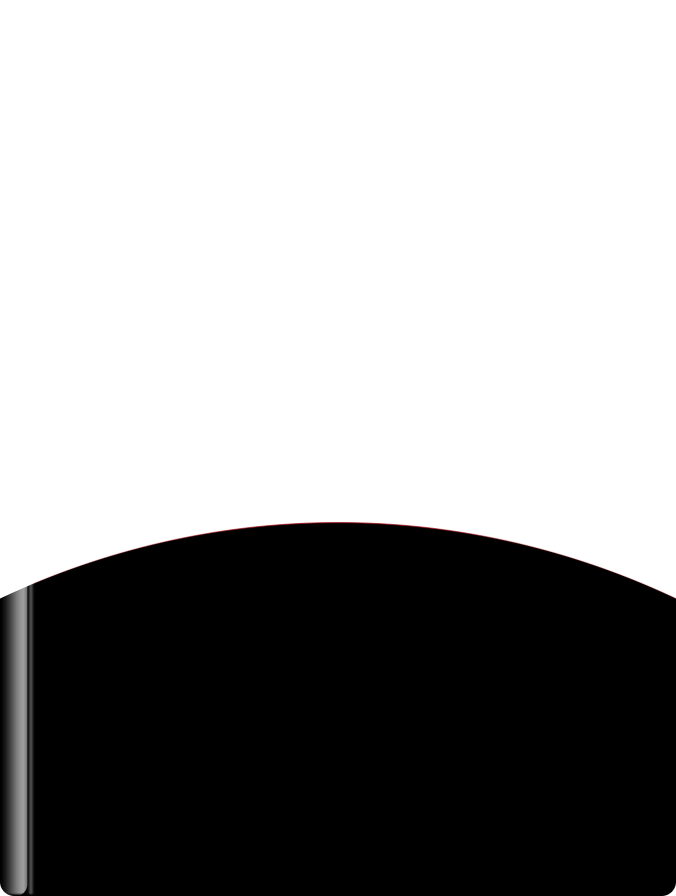
Write a WebGL 2 fragment shader that draws this background.

```glsl
#version 300 es
precision highp float;

#define ARC_TOP 0.4167
#define ARC_RADIUS 0.882
#define CORNER_RADIUS 0.016
#define BAR_WIDTH 0.0305
#define BAR_CORNER 0.013
#define BAR_LIGHT 0.62
#define STRIP_CENTER 0.0345
#define STRIP_WIDTH 0.0025
#define STRIP_LIGHT 0.30
#define RIM_WIDTH 0.0013
#define RIM_COLOR vec3(0.62, 0.0, 0.03)

uniform vec2 u_resolution;
out vec4 outColor;

float roundedBox(vec2 p, vec2 halfSize, float radius) {
    vec2 q = abs(p) - halfSize + radius;
    return length(max(q, 0.0)) + min(max(q.x, q.y), 0.0) - radius;
}

// Antialiased coverage of a signed distance, negative inside
float coverage(float d) {
    return clamp(0.5 - d * u_resolution.y, 0.0, 1.0);
}

void main() {
    vec2 p = gl_FragCoord.xy / u_resolution.y;
    float width = u_resolution.x / u_resolution.y;

    // Dark panel: broad dome above, rounded corners below
    vec2 domeCenter = vec2(0.5 * width, ARC_TOP - ARC_RADIUS);
    float dome = length(p - domeCenter) - ARC_RADIUS;
    float frame = roundedBox(p - vec2(0.5 * width, 0.5), vec2(0.5 * width, 0.5), CORNER_RADIUS);
    float panel = max(dome, p.y < 0.5 ? frame : -1.0);

    // Metallic bar along the left side
    float across = p.x / BAR_WIDTH;
    float sheen = BAR_LIGHT * smoothstep(-0.05, 0.9, across);
    sheen *= 1.0 - 0.25 * smoothstep(0.85, 1.0, across);
    sheen *= smoothstep(0.0, 0.0035, p.x);
    float bar = roundedBox(p - vec2(0.5 * BAR_WIDTH, 0.5), vec2(0.5 * BAR_WIDTH, 0.5), BAR_CORNER);
    float tone = sheen * coverage(bar);

    // Narrow reflected strip beside the bar
    float offset = (p.x - STRIP_CENTER) / STRIP_WIDTH;
    tone += STRIP_LIGHT * exp(-offset * offset) * (1.0 - coverage(bar));
    tone *= smoothstep(0.0, 0.004, p.y);

    // Fine red rim, strongest at the crown
    float crown = 1.0 - 0.65 * smoothstep(0.03, 0.3, abs(p.x - domeCenter.x));
    float rim = coverage(abs(dome) - 0.5 * RIM_WIDTH) * crown;
    rim *= smoothstep(BAR_WIDTH, BAR_WIDTH + 0.01, p.x);

    vec3 color = mix(vec3(1.0), vec3(tone), coverage(panel));
    color = mix(color, RIM_COLOR, 0.7 * rim);
    outColor = vec4(color, 1.0);
}
```
